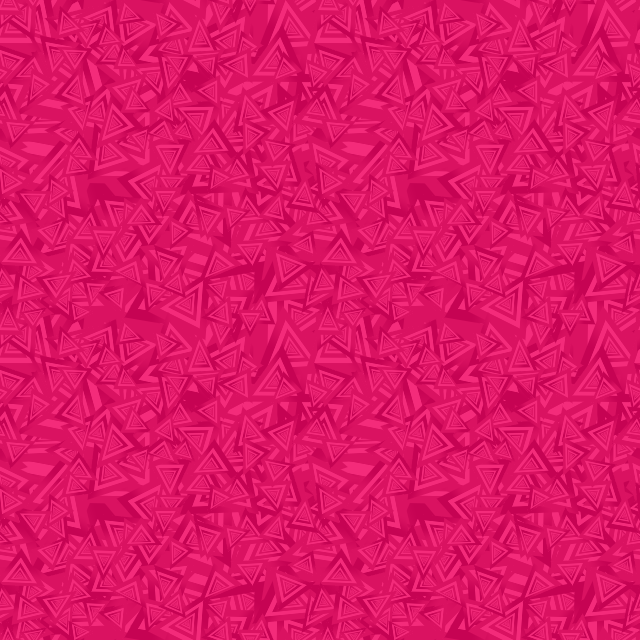
This pattern is drawn by a WebGL 1 fragment shader. Its source:

```glsl
precision highp float;
uniform vec2 u_resolution;

#define REPEATS 2.0      // whole tiles across the canvas
#define LAYERS 7         // large triangles first, small ones on top
#define COARSEST 3.0     // cells per tile in the first layer
#define SIZE 1.65        // overall triangle radius
#define FILL 0.55        // share of cells used in the upper layers
#define RING_RATIO 0.69  // size of each ring relative to the one around it
#define RING_BIAS 0.12   // thins the bright rings
#define SKEW 0.6         // irregularity of the corners, in radians
#define TILT 1.1         // spread of the directions, in radians
#define MID vec3(0.855, 0.07, 0.38)
#define BRIGHT vec3(0.955, 0.17, 0.48)
#define DARK vec3(0.775, 0.01, 0.325)

const float PI = 3.14159265;

vec3 hash3(vec2 cell, float seed) {
  vec3 k = vec3(dot(cell, vec2(12.7, 31.1)), dot(cell, vec2(26.9, 18.3)),
                dot(cell, vec2(41.9, 37.1)));
  return fract(sin(k + seed * vec3(7.3, 11.9, 5.7) + 1.3) * 4375.85);
}

vec2 polar(float angle) {
  return vec2(cos(angle), sin(angle));
}

// x: 0 at the centre and 1 on the outline, y: slope of x
vec2 triangleField(vec2 q, vec2 a, vec2 b, vec2 c) {
  vec2 field = vec2(0.0);
  for (int k = 0; k < 3; k++) {
    vec2 normal = vec2(b.y - a.y, a.x - b.x);
    normal /= dot(normal, a);
    float t = dot(normal, q);
    if (t > field.x) field = vec2(t, length(normal));
    vec2 first = a;
    a = b;
    b = c;
    c = first;
  }
  return field;
}

// Paints one ringed triangle; q and pixel are in cell units
vec3 paintTriangle(vec3 below, vec2 q, float pixel, float radius, vec2 id, float seed) {
  vec3 look = hash3(id, seed + 3.0);
  vec3 corner = (hash3(id, seed + 5.0) - 0.5) * SKEW;
  float angle = PI * 0.5 + (look.x - 0.5) * TILT + PI * step(0.58, look.y);
  vec2 field = triangleField(q,
    radius * polar(angle + corner.x),
    radius * polar(angle + corner.y + PI * 2.0 / 3.0),
    radius * polar(angle + corner.z + PI * 4.0 / 3.0));
  float t = max(field.x, 0.001);
  float blur = field.y * pixel;
  float cover = clamp((1.0 - t) / blur + 0.5, 0.0, 1.0);

  // Rings shrink geometrically and blend where finer than a pixel
  float scale = -1.0 / log(RING_RATIO);
  float ring = -log(t) * scale;
  float ringBlur = PI * 0.75 * blur * scale / t;
  float bright = clamp(0.5 - (sin(PI * ring) + RING_BIAS) / ringBlur, 0.0, 1.0);
  bright *= step(t, 1.0);

  // The base darkens towards one side, in the inner rings as well
  float side = dot(q, polar(look.z * 2.0 * PI)) / (radius * mix(0.3, 1.0, t));
  vec3 base = mix(MID, DARK, smoothstep(-0.05, 0.5, side));
  return mix(below, mix(base, BRIGHT, bright), cover);
}

void main() {
  vec2 tile = gl_FragCoord.xy / u_resolution * REPEATS;
  vec3 color = MID;

  for (int layer = 0; layer < LAYERS; layer++) {
    float seed = float(layer) * 9.0;
    float cells = COARSEST + float(layer);
    float fill = layer < 2 ? 1.0 : FILL;
    float pixel = cells * REPEATS / min(u_resolution.x, u_resolution.y);
    vec2 p = tile * cells + hash3(vec2(2.0, 5.0), seed).xy;
    vec2 home = floor(p);

    for (int y = -1; y <= 1; y++) {
      for (int x = -1; x <= 1; x++) {
        vec2 cell = home + vec2(float(x), float(y));
        vec2 id = floor(mod(cell + 0.5, cells)); // wraps at the tile edge
        vec3 place = hash3(id, seed);
        vec2 centre = cell + mix(vec2(0.15), vec2(0.85), place.xy);
        float radius = SIZE / sqrt(cells) * mix(0.75, 1.2, place.z);
        if (hash3(id, seed + 7.0).x < fill)
          color = paintTriangle(color, p - centre, pixel, radius, id, seed);
      }
    }
  }
  gl_FragColor = vec4(color, 1.0);
}
```
